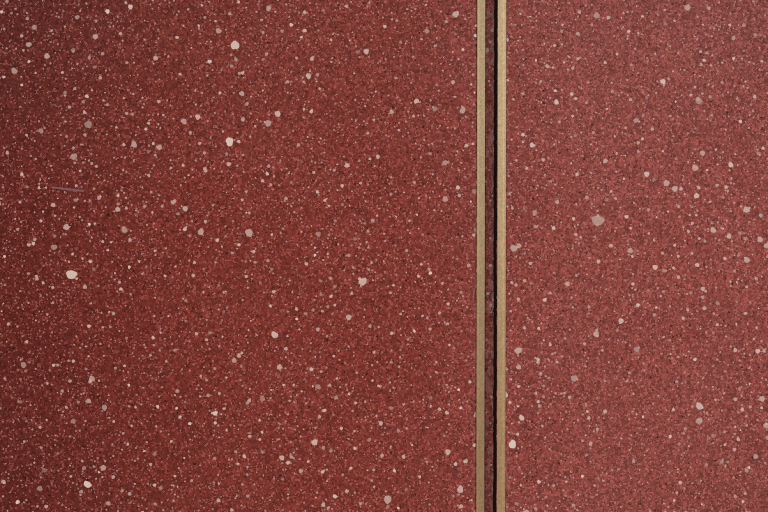
Reproduce this texture procedurally as a Shadertoy shader.

```glsl
vec3 hash3(vec2 p) {
    vec3 q = fract(vec3(p.xyx) * vec3(0.1031, 0.1030, 0.0973));
    q += dot(q, q.yxz + 33.33);
    return fract((q.xxy + q.yzz) * q.zyx);
}

// Random tone of the nearest cell point, with the distance to it
vec2 cellular(vec2 p) {
    vec2 cell = floor(p), local = fract(p);
    vec2 nearest = vec2(0.0, 9.0);
    for (int j = -1; j <= 1; j++)
    for (int i = -1; i <= 1; i++) {
        vec2 offset = vec2(i, j);
        vec3 rnd = hash3(cell + offset + 71.0);
        float d = length(offset + rnd.xy - local);
        if (d < nearest.y) nearest = vec2(rnd.z, d);
    }
    return nearest;
}

float layeredSines(vec2 p) {
    float sum = 0.0, amp = 0.5;
    for (int i = 0; i < 4; i++) {
        sum += amp * sin(p.x + 1.7 * sin(p.y)) * sin(p.y + 1.3 * sin(p.x));
        p = mat2(1.6, 1.2, -1.2, 1.6) * p + 2.3;
        amp *= 0.55;
    }
    return sum;
}

float band(float x, float centre, float halfWidth, float soft) {
    return 1.0 - smoothstep(-soft, soft, abs(x - centre) - halfWidth);
}

float segmentDistance(vec2 p, vec2 a, vec2 b) {
    vec2 ab = b - a;
    return length(p - a - ab * clamp(dot(p - a, ab) / dot(ab, ab), 0.0, 1.0));
}

// One rounded stone at most per cell: x is coverage, y is its tone
vec2 chips(vec2 p, float scale, float density, vec2 radii, float pixel) {
    vec2 grid = mat2(0.92, 0.39, -0.39, 0.92) * p * scale + scale;
    vec2 cell = floor(grid);
    vec3 place = hash3(cell + scale);
    vec3 form = hash3(cell + scale + 137.0);
    float radius = mix(radii.x, radii.y, form.x * form.x);
    float margin = min(radius * scale * 1.4, 0.45);
    vec2 q = (fract(grid) - mix(vec2(margin), vec2(1.0 - margin), place.xy)) / scale;
    float turn = 6.2832 * form.y;
    q = mat2(cos(turn), -sin(turn), sin(turn), cos(turn)) * q;
    q.x *= mix(0.75, 1.25, fract(form.z * 13.0));
    float angle = atan(q.y, q.x);
    float outline = radius * (1.0 + 0.07 * sin(3.0 * angle + turn) + 0.04 * sin(5.0 * angle));
    float cover = 1.0 - smoothstep(-pixel, pixel, length(q) - outline);
    return vec2(cover * step(place.z, density), form.z);
}

vec3 addChips(vec3 col, vec2 chip, vec3 dull, vec3 pale, float opacity) {
    float strength = opacity * mix(0.7, 1.0, fract(chip.y * 7.0));
    return mix(col, mix(dull, pale, sqrt(chip.y)), chip.x * strength);
}

// Red body: darker at the left, paler and cooler to the right
vec3 clayColor(vec2 p) {
    vec3 col = mix(vec3(0.405, 0.165, 0.14), vec3(0.485, 0.212, 0.182), smoothstep(-0.1, 0.6, p.x));
    col = mix(col, vec3(0.545, 0.275, 0.25), smoothstep(0.7, 1.15, p.x));
    col *= 1.0 - 0.10 * smoothstep(0.5, 1.1, length((p - vec2(0.9, 0.5)) * vec2(0.9, 1.1)));
    return col + vec3(0.0, 0.014, 0.016) * smoothstep(0.5, 1.0, p.y) + 0.008 * layeredSines(p * 9.0);
}

void mainImage(out vec4 fragColor, in vec2 fragCoord) {
    vec2 p = fragCoord / iResolution.y;
    float pixel = 0.7 / iResolution.y;
    float x = p.x - 0.002 * (p.y - 0.5);
    vec3 dull = vec3(0.60, 0.49, 0.46), pale = vec3(0.86, 0.78, 0.73);

    // Sandy grain with dark pits and pink glints
    vec2 fine = cellular(p * 290.0);
    vec2 coarse = cellular(p * 150.0 + 31.0);
    vec3 col = clayColor(p);
    col *= 1.0 + 0.32 * (fine.x - 0.5) + 0.16 * (coarse.x - 0.5);
    col = mix(col, vec3(0.64, 0.42, 0.40), 0.42 * smoothstep(0.78, 1.0, fine.x));
    col *= 1.0 - 0.40 * chips(p + 3.7, 90.0, 0.13, vec2(0.001, 0.0022), pixel).x;

    // Stones from dust to large chips, gathered in loose patches
    float patchiness = 0.10 * layeredSines(p * 14.0 + 4.0);
    vec3 dust = vec3(0.68, 0.50, 0.47);
    col = addChips(col, chips(p, 125.0, 0.20 + patchiness, vec2(0.001, 0.0022), pixel), dust, pale, 0.7);
    col = addChips(col, chips(p, 57.0, 0.31 + patchiness, vec2(0.0015, 0.0036), pixel), dull, pale, 0.9);
    col = addChips(col, chips(p, 24.0, 0.36 + patchiness, vec2(0.003, 0.0062), pixel), dull, pale, 0.97);
    col = addChips(col, chips(p, 9.0, 0.24, vec2(0.005, 0.0095), pixel), dull, pale, 1.0);

    // Short grey scratch
    float scratch = segmentDistance(p, vec2(0.102, 0.634), vec2(0.162, 0.627));
    col = mix(col, vec3(0.50, 0.42, 0.43), 0.8 * (1.0 - smoothstep(0.0005, 0.003, scratch)));

    // Worn, glossy clay beside the joint
    float wear = band(x, 0.959, 0.032, 0.008);
    float gloss = smoothstep(0.6, 0.85, cellular(p * vec2(190.0, 90.0)).x);
    col = mix(col, vec3(0.66, 0.50, 0.50), 0.42 * wear * gloss);

    // Shadowed sliver, ragged dark gap and strip edges
    float ragged = 0.0012 * (cellular(p * vec2(20.0, 110.0)).x - 0.5);
    col *= 1.0 - 0.25 * band(x, 0.955, 0.009, 0.002);
    col *= 1.0 - 0.35 * band(x, 0.939, 0.0100, 0.0012);
    col *= 1.0 - 0.30 * band(x, 0.9797, 0.0095, 0.0012);
    col = mix(col, vec3(0.09, 0.055, 0.055), band(x + ragged, 0.9672, 0.0032, 0.0014));

    // Brass strips, lit toward the top
    vec3 brass = mix(vec3(0.59, 0.47, 0.34), vec3(0.71, 0.61, 0.47), smoothstep(0.0, 0.9, p.y));
    brass *= 1.0 + 0.10 * (fine.x - 0.5) + 0.03 * layeredSines(p * vec2(300.0, 25.0));
    float leftStrip = band(x, 0.939, 0.0079, pixel);
    float rightStrip = band(x, 0.9797, 0.0083, pixel);
    col = mix(col, brass * (0.97 + 0.10 * band(x, 0.934, 0.001, 0.002)), leftStrip);
    col = mix(col, brass * (1.06 + 0.10 * band(x, 0.983, 0.001, 0.002)), rightStrip);

    fragColor = vec4(clamp(col, 0.0, 1.0), 1.0);
}
```
